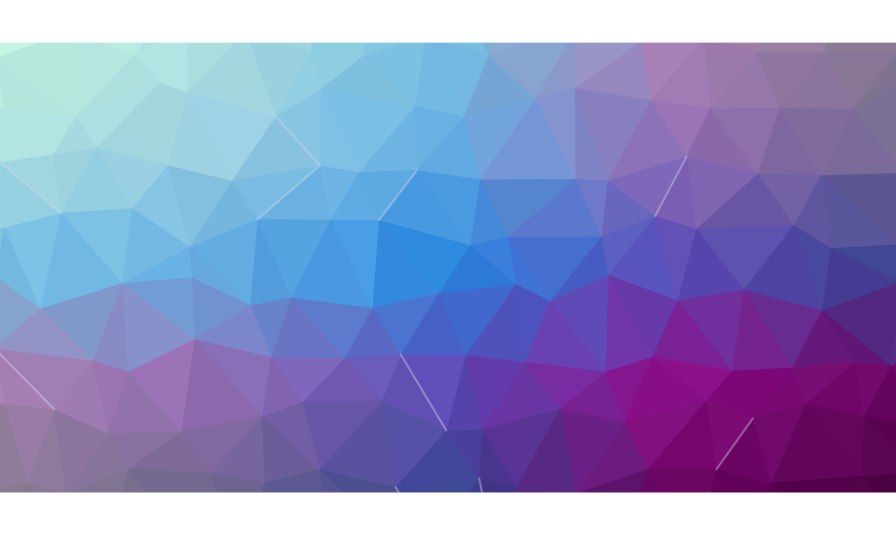
Reproduce this background procedurally as a Shadertoy shader.

```glsl
// Low-poly gradient banner between two white margins.
// A jittered grid is split into triangles; each facet takes one flat colour,
// the average of a single palette sampled across x and down y.

const vec2 GRID = vec2(14.0, 8.6);        // mesh cells across the canvas
const vec2 BAND = vec2(0.098, 0.922);     // bottom and top of the banner

float hash(vec2 p) {
    vec3 q = fract(vec3(p.xyx) * vec3(0.1031, 0.1030, 0.0973));
    q += dot(q, q.yzx + 33.33);
    return fract((q.x + q.y) * q.z);
}

// Mint, pale blue, azure, violet, dark plum
vec3 palette(float t) {
    t = clamp(t, 0.0, 1.0) * 4.0;
    vec3 c = mix(vec3(0.77, 0.96, 0.88), vec3(0.59, 0.80, 0.88), min(t, 1.0));
    c = mix(c, vec3(0.15, 0.53, 0.89), clamp(t - 1.0, 0.0, 1.0));
    c = mix(c, vec3(0.56, 0.05, 0.54), clamp(t - 2.0, 0.0, 1.0));
    return mix(c, vec3(0.29, 0.0, 0.25), clamp(t - 3.0, 0.0, 1.0));
}

// Grid corner, staggered by row and jittered
vec2 meshVertex(vec2 id) {
    vec2 jitter = vec2(hash(id + 17.0), hash(id + 71.0)) - 0.5;
    return id + 0.64 * jitter + vec2(0.4 * mod(id.y, 2.0) - 0.2, 0.0);
}

// Signed distance to an edge, positive on its left
float edgeSide(vec2 p, vec2 a, vec2 b) {
    vec2 e = b - a, d = p - a;
    return (e.x * d.y - e.y * d.x) / length(e);
}

float segmentDistance(vec2 p, vec2 a, vec2 b) {
    vec2 e = b - a;
    return length(p - a - e * clamp(dot(p - a, e) / dot(e, e), 0.0, 1.0));
}

// Facet colour weighted by its smooth coverage
vec4 facet(vec2 p, vec2 a, vec2 b, vec2 c, float pixel) {
    float inside = min(edgeSide(p, a, b), min(edgeSide(p, b, c), edgeSide(p, c, a)));
    float coverage = smoothstep(-0.6 * pixel, 0.6 * pixel, inside);
    vec2 center = (a + b + c) / 3.0;
    vec2 uv = center / GRID;
    float down = (BAND.y - uv.y) / (BAND.y - BAND.x);
    vec3 color = 0.5 * (palette(uv.x) + palette(down));
    color += 0.03 * (hash(floor(center * 50.0)) - 0.5);
    return vec4(color, 1.0) * coverage;
}

void mainImage(out vec4 fragColor, in vec2 fragCoord) {
    vec2 uv = fragCoord / iResolution.xy;
    vec2 p = uv * GRID;
    float pixel = GRID.x / iResolution.x;
    vec4 sum = vec4(0.0);
    float seam = 0.0;

    // Nearby quads, each cut along its shorter diagonal
    for (int y = -1; y <= 1; y++)
    for (int x = -1; x <= 1; x++) {
        vec2 id = floor(p) + vec2(x, y);
        vec2 a = meshVertex(id), b = meshVertex(id + vec2(1, 0));
        vec2 c = meshVertex(id + vec2(1, 1)), d = meshVertex(id + vec2(0, 1));
        bool rising = distance(a, c) < distance(b, d);
        vec2 start = rising ? a : b, end = rising ? c : d;
        sum += rising ? facet(p, a, b, c, pixel) : facet(p, a, b, d, pixel);
        sum += rising ? facet(p, a, c, d, pixel) : facet(p, b, c, d, pixel);

        // A few pale hairlines along the cuts
        float line = 1.0 - smoothstep(0.004, 0.012 + pixel, segmentDistance(p, start, end));
        seam = max(seam, line * step(0.94, hash(id + 5.0)));
    }
    vec3 color = sum.rgb / max(sum.a, 0.001);
    color = mix(color, vec3(0.85, 0.85, 0.92), 0.4 * seam);

    // White margins
    float soft = 0.5 / iResolution.y;
    float band = smoothstep(BAND.x - soft, BAND.x + soft, uv.y)
               * (1.0 - smoothstep(BAND.y - soft, BAND.y + soft, uv.y));
    fragColor = vec4(mix(vec3(1.0), color, band), 1.0);
}
```
